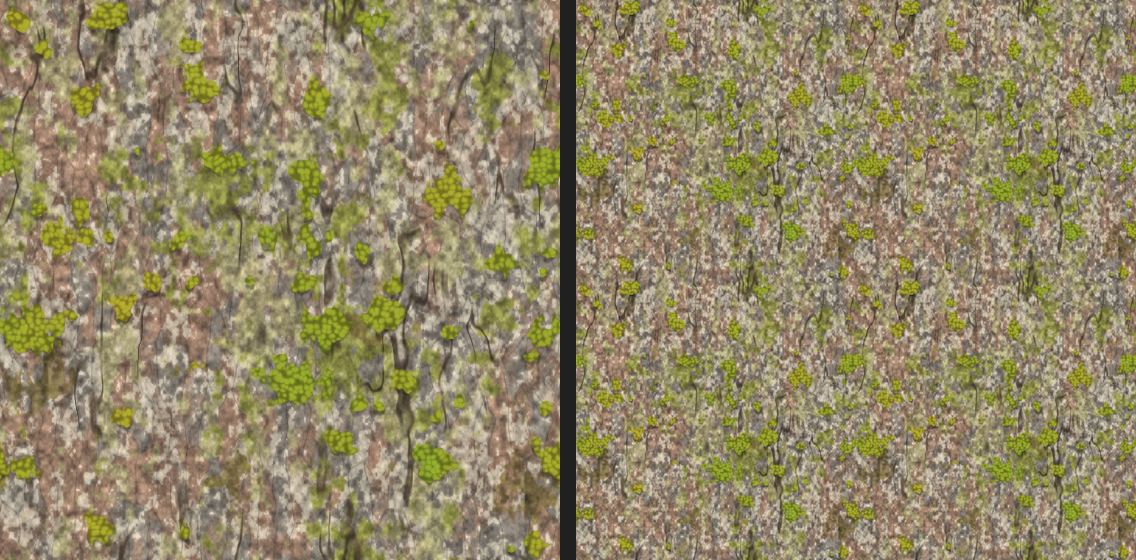
Left: one tile. Right: repeated 2 by 2.
This texture is drawn by a three.js fragment shader. Its source:

```glsl
varying vec2 vUv;

const vec3 BARK_BROWN = vec3(0.62, 0.50, 0.42);
const vec3 BARK_GREY = vec3(0.54, 0.51, 0.47);
const vec3 PALE_CRUST = vec3(0.69, 0.66, 0.59);
const vec3 CRACK_DARK = vec3(0.27, 0.22, 0.17);
const vec3 LICHEN = vec3(0.63, 0.61, 0.44);
const vec3 ALGAE = vec3(0.52, 0.53, 0.24);
const vec3 HUMUS = vec3(0.45, 0.39, 0.23);
const vec3 MOSS_SHADE = vec3(0.38, 0.39, 0.10);
const vec3 MOSS_LIGHT = vec3(0.66, 0.70, 0.17);
const vec2 PLATES = vec2(30.0, 11.0);
const vec2 CRACKS = vec2(18.0, 4.0);
const vec2 GRAIN = vec2(90.0, 72.0);
const vec2 TUFTS = vec2(92.0);
const vec2 WARP_SIZE = vec2(0.03, 0.06);
const float GRAIN_CONTRAST = 0.95;
const float BIG_CLUMP_CHANCE = 0.32;
const float SMALL_CLUMP_CHANCE = 0.14;

vec2 hash2(vec2 p, float seed) {
  vec3 q = fract(p.xyx * vec3(0.1031, 0.1030, 0.0973) + seed * 0.137);
  q += dot(q, q.yzx + 33.33);
  return fract((q.xx + q.yz) * q.zy);
}

vec2 wrapCell(vec2 cell, vec2 freq) {
  return floor(mod(cell + 0.5, freq));
}

float noise(vec2 uv, vec2 freq, float seed) {
  vec2 p = uv * freq;
  vec2 i = floor(p);
  vec2 f = p - i;
  f = f * f * (3.0 - 2.0 * f);
  float a = hash2(wrapCell(i, freq), seed).x;
  float b = hash2(wrapCell(i + vec2(1.0, 0.0), freq), seed).x;
  float c = hash2(wrapCell(i + vec2(0.0, 1.0), freq), seed).x;
  float d = hash2(wrapCell(i + 1.0, freq), seed).x;
  return mix(mix(a, b, f.x), mix(c, d, f.x), f.y);
}

float fbm(vec2 uv, vec2 freq, float seed) {
  float sum = 0.0;
  float weight = 0.55;
  float total = 0.0;
  for (int i = 0; i < 3; i++) {
    sum += weight * noise(uv, freq, seed + float(i) * 17.0);
    total += weight;
    weight *= 0.55;
    freq *= 2.0;
  }
  return sum / total;
}

// Nearest distance, second distance and random id of the nearest cell
vec3 cells(vec2 uv, vec2 freq, float seed) {
  vec2 p = uv * freq;
  vec3 best = vec3(8.0, 8.0, 0.0);
  for (int y = -1; y <= 1; y++) {
    for (int x = -1; x <= 1; x++) {
      vec2 cell = floor(p) + vec2(float(x), float(y));
      vec2 h = hash2(wrapCell(cell, freq), seed);
      float d = length(cell + 0.1 + 0.8 * h - p);
      if (d < best.x) best = vec3(d, best.x, fract(h.x * 7.0 + h.y * 5.0));
      else best.y = min(best.y, d);
    }
  }
  return best;
}

// Scattered round mounds: 1 at a centre, 0 at the rim, -1 far away
float clumps(vec2 uv, vec2 freq, float chance, float seed) {
  vec2 p = uv * freq;
  float height = -1.0;
  for (int y = -1; y <= 1; y++) {
    for (int x = -1; x <= 1; x++) {
      vec2 cell = floor(p) + vec2(float(x), float(y));
      vec2 id = wrapCell(cell, freq);
      vec2 kind = hash2(id, seed + 5.0);
      float radius = mix(0.2, 0.46, kind.y * kind.y);
      float d = length(cell + 0.15 + 0.7 * hash2(id, seed) - p);
      if (kind.x < chance) height = max(height, 1.0 - d / radius);
    }
  }
  return height;
}

float mossHeight(vec2 uv) {
  return max(clumps(uv, vec2(8.0), BIG_CLUMP_CHANCE, 41.0),
             clumps(uv, vec2(17.0), SMALL_CLUMP_CHANCE, 53.0));
}

void main() {
  vec2 uv = vUv;
  vec2 warp = vec2(fbm(uv, vec2(14.0, 12.0), 1.0), fbm(uv, vec2(12.0, 14.0), 2.0)) - 0.5;
  vec2 q = uv + warp * WARP_SIZE;
  float grain = fbm(uv, GRAIN, 5.0) - 0.5;
  float speckle = fbm(uv, vec2(46.0, 36.0), 12.0) - 0.5;
  float broad = fbm(uv, vec2(4.0, 3.0), 7.0) - 0.5;

  // Bark plates with pale crust
  vec3 plate = cells(q, PLATES, 3.0);
  float tone = mix(fbm(q, vec2(22.0, 6.0), 6.0), plate.z, 0.3) + broad * 0.5 + speckle * 0.4;
  vec3 color = mix(BARK_GREY, BARK_BROWN, smoothstep(0.36, 0.62, tone));
  float crust = fbm(q, vec2(40.0, 16.0), 8.0) + grain * 0.9;
  color = mix(color, PALE_CRUST, 0.8 * smoothstep(0.5, 0.64, crust));
  color *= mix(0.84, 1.0, smoothstep(0.0, 0.14, plate.y - plate.x));

  // Lichen and algae in upright streaks
  float lichen = fbm(q, vec2(26.0, 7.0), 11.0) + broad * -0.5 + speckle * 0.8;
  color = mix(color, LICHEN, 0.8 * smoothstep(0.52, 0.64, lichen));
  float algae = fbm(q, vec2(16.0, 6.0), 13.0) - broad * 0.9 + speckle * 0.9;
  color = mix(color, ALGAE, 0.85 * smoothstep(0.63, 0.79, algae));

  // Dark upright cracks
  float ridge = abs(fbm(q, CRACKS, 9.0) - 0.5);
  float open = smoothstep(0.42, 0.62, fbm(uv, vec2(14.0, 7.0), 10.0));
  color = mix(color, CRACK_DARK, 0.8 * open * (1.0 - smoothstep(0.003, 0.04, ridge)));

  // Brown humus patches and overall grain
  float humus = clumps(uv, vec2(4.0), 0.2, 31.0) + speckle * 2.2;
  color = mix(color, HUMUS, 0.75 * smoothstep(0.3, 0.6, humus));
  color *= 1.0 + GRAIN_CONTRAST * grain;

  // Moss cushions with a shadow below
  float ragged = speckle * 1.7 + warp.x * 1.2;
  float shadow = smoothstep(0.15, 0.6, mossHeight(uv + vec2(0.0, 0.009)) + ragged);
  color *= 1.0 - 0.35 * shadow;
  float height = mossHeight(uv) + ragged;
  float tuft = 1.0 - cells(uv + warp * 0.02, TUFTS, 61.0).x;
  float lit = smoothstep(0.2, 0.85, tuft + grain * 0.6) * 0.8 + 0.2 * clamp(height, 0.0, 1.0);
  vec3 moss = mix(MOSS_SHADE, MOSS_LIGHT, lit);
  moss.r += broad * 0.25;
  color = mix(color, moss, 0.95 * smoothstep(0.2, 0.42, height));

  gl_FragColor = vec4(clamp(color, 0.0, 1.0), 1.0);
}
```
